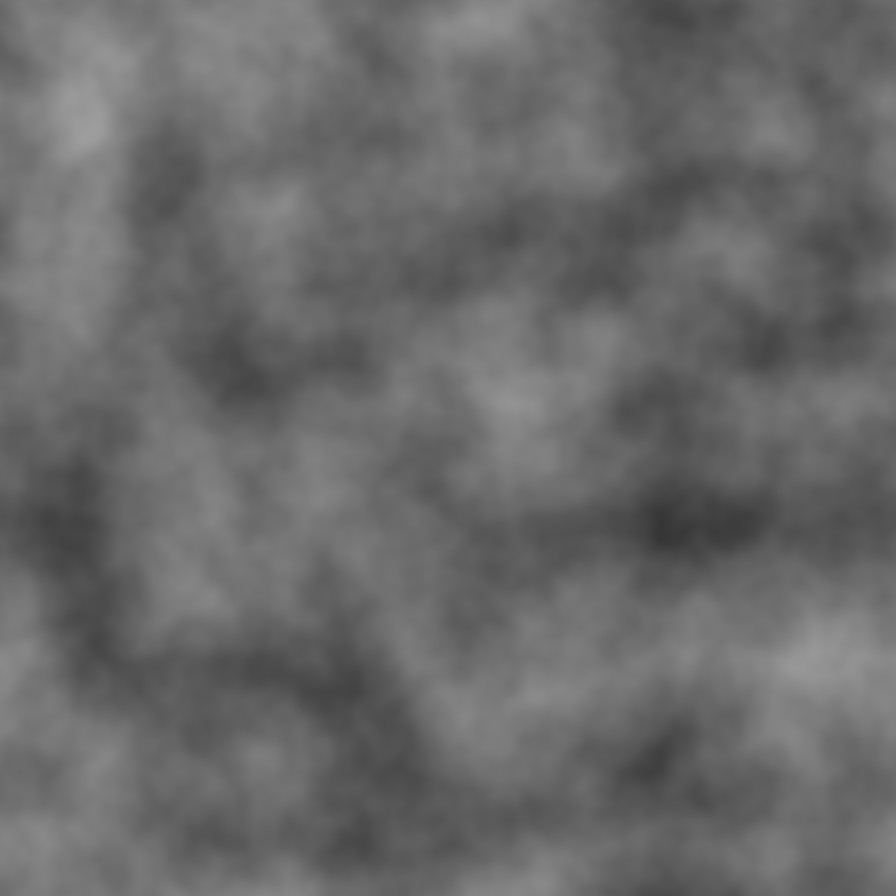
Reproduce this texture procedurally as a three.js fragment shader.

```glsl
// Soft grey cloud mottling: octaves of gradient noise over a faint broad
// layer, summed around a middle grey. Every layer wraps on a whole number
// of cells, so the square tiles in both directions.

varying vec2 vUv;

const vec3  MID_GREY     = vec3(0.413);
const float CONTRAST     = 0.228; // grey change per unit of noise
const float BROAD_CELLS  = 3.0;   // cells across the canvas, whole number
const float BROAD_AMOUNT = 0.35;
const float BASE_CELLS   = 6.0;   // cells across the canvas, whole number
const float GAIN         = 0.48;  // amplitude ratio between octaves
const int   OCTAVES      = 4;
const float SEED         = 29.0;
const float TAU          = 6.2831853;

float hash(vec3 p) {
  p = fract(p * vec3(0.1031, 0.1030, 0.0973));
  p += dot(p, p.yzx + 33.33);
  return fract((p.x + p.y) * p.z);
}

// Unit gradient of a lattice corner, wrapped to the period
vec2 cornerGradient(vec2 corner, float period, float seed) {
  float angle = TAU * hash(vec3(mod(corner, period), seed));
  return vec2(cos(angle), sin(angle));
}

// Periodic gradient noise with quintic blending
float gradientNoise(vec2 p, float period, float seed) {
  vec2 cell = floor(p);
  vec2 f = p - cell;
  vec2 blend = f * f * f * (f * (f * 6.0 - 15.0) + 10.0);
  vec2 right = vec2(1.0, 0.0);
  vec2 up = vec2(0.0, 1.0);

  float a = dot(cornerGradient(cell, period, seed), f);
  float b = dot(cornerGradient(cell + right, period, seed), f - right);
  float c = dot(cornerGradient(cell + up, period, seed), f - up);
  float d = dot(cornerGradient(cell + 1.0, period, seed), f - 1.0);
  return mix(mix(a, b, blend.x), mix(c, d, blend.x), blend.y);
}

// Octave sum; shifted lattices keep the octaves from lining up
float clouds(vec2 uv) {
  vec2 broadShift = vec2(0.23, 0.71);
  float sum = BROAD_AMOUNT * gradientNoise(uv * BROAD_CELLS + broadShift, BROAD_CELLS, SEED - 5.0);
  float amplitude = 1.0;
  float cells = BASE_CELLS;
  for (int i = 0; i < OCTAVES; i++) {
    float layer = float(i);
    vec2 shift = layer * vec2(0.37, 0.61);
    sum += amplitude * gradientNoise(uv * cells + shift, cells, SEED + 7.0 * layer);
    amplitude *= GAIN;
    cells *= 2.0;
  }
  return sum;
}

void main() {
  vec3 color = MID_GREY + CONTRAST * clouds(vUv);
  gl_FragColor = vec4(clamp(color, 0.0, 1.0), 1.0);
}
```
